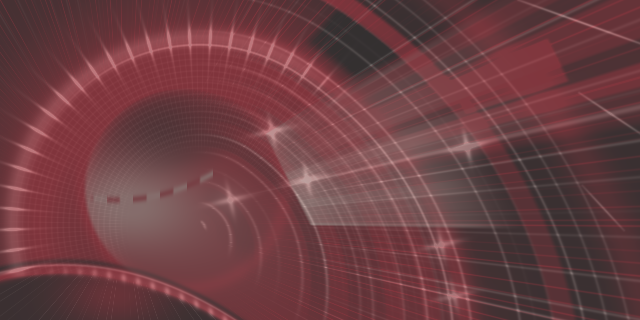
A WebGL 1 fragment shader for this background:

```glsl
precision highp float;
// A red light tunnel: a ticked glowing arch, a pale mouth and expanding arcs.
// Arcs are level lines of a widening polar radius; beams are a fan of angles
// about a vanishing point, both scattered with one-dimensional cellular noise.
uniform vec2 u_resolution;

#define ARCH_CENTER vec2(0.625, 0.297)
#define VANISH vec2(0.39, 0.305)
#define MOUTH_CENTER vec2(0.578, 0.414)
#define MOUTH_RADIUS 0.315
#define ARCH_RADIUS 0.585
#define ARCH_SPREAD 0.28
#define TICK_STEP 0.11
#define DARK vec3(0.205, 0.188, 0.19)
#define CRIMSON vec3(0.50, 0.205, 0.235)
#define PALE vec3(0.53, 0.45, 0.44)
#define GLOW vec3(0.30, 0.28, 0.27)

float hash(float n) { return fract(sin(n * 12.99) * 43758.5); }

float bell(float x, float width) { x /= width; return exp(-x * x); }

float band(float x, float low, float high, float soft) {
  return smoothstep(low - soft, low + soft, x) * (1.0 - smoothstep(high - soft, high + soft, x));
}

// One line of random place and strength in every unit cell.
float cellLines(float x, float width) {
  float cell = floor(x);
  return hash(cell + 7.3) * bell(fract(x) - 0.2 - 0.6 * hash(cell), width);
}

// Broad steps of random strength with softened joints.
float cellSteps(float x) {
  float cell = floor(x);
  return mix(hash(cell), hash(cell + 1.0), smoothstep(0.8, 1.0, fract(x)));
}

// Thin streak with tapering ends.
float streak(vec2 p, vec2 a, vec2 b) {
  vec2 s = b - a;
  float h = clamp(dot(p - a, s) / dot(s, s), 0.0, 1.0);
  return bell(length(p - a - s * h), 0.004) * (0.35 + 0.65 * sin(3.14 * h));
}

// Soft spark stretched along the beams.
float spark(vec2 p, vec2 center) {
  vec2 d = p - center;
  d = vec2(d.x + 0.22 * d.y, d.y - 0.22 * d.x);
  return bell(d.x, 0.06) * bell(d.y, 0.009) + bell(d.x, 0.008) * bell(d.y, 0.045)
    + 0.35 * bell(length(d), 0.045);
}

void main() {
  vec2 p = gl_FragCoord.xy / u_resolution.y;
  p.x *= 2.0 * u_resolution.y / u_resolution.x;

  // Widening arch radius and fan angle.
  vec2 d = p - ARCH_CENTER;
  float turn = atan(d.x, d.y);
  float over = max(turn - 0.6, 0.0);
  float rho = length(d) / (1.0 + ARCH_SPREAD * over * over);
  vec2 v = p - VANISH;
  float fan = atan(v.y, v.x);
  float reach = length(v);
  float right = smoothstep(0.85, 1.3, p.x);
  float arcSide = smoothstep(-0.2, 0.7, turn) * (1.0 - smoothstep(1.9, 2.5, turn));
  float beams = cellSteps(fan * 23.0);
  float fineBeams = cellLines(fan * 42.0, 0.09);
  float rays = cellLines(fan * 15.0 + 3.0, 0.05);
  float arcs = cellLines(rho * 19.0, 0.08);

  // Red wall, halo, arcs and the upper beams.
  float wall = 1.0 - smoothstep(0.48, 0.68, rho);
  float red = 0.07 + 0.68 * wall + 0.4 * bell(rho - 0.62, 0.15) * (1.0 - 0.7 * right);
  red += 0.16 * (1.0 - right) * smoothstep(0.1, 0.7, p.y);
  red += right * band(fan, 0.19, 0.54, 0.012) * (0.16 + 0.6 * beams);
  red += 0.75 * band(rho, 0.80, 0.855, 0.008) * smoothstep(-0.15, 0.15, turn) * (1.0 - 0.5 * smoothstep(0.7, 1.3, turn));
  red += arcSide * (0.35 * bell(rho - 0.60, 0.03) + 0.35 * bell(rho - 1.03, 0.06));
  red += 0.5 * band(fan, 0.308, 0.41, 0.004) * band(p.x + 0.5 * p.y, 1.78, 2.15, 0.01);
  red += 0.45 * fineBeams * smoothstep(0.3, 0.8, reach);
  red -= 0.4 * band(fan, 0.56, 0.78, 0.02) * band(rho, 0.66, 0.80, 0.02);
  red *= 1.0 - 0.35 * arcSide * wall * cellSteps(rho * 24.0);

  // Translucent panels between the beams.
  float edge = p.x - 0.828 - 0.5 * (0.583 - p.y);
  float panel = smoothstep(-0.006, 0.006, edge) * band(fan, -0.015, 0.56, 0.006);
  float pale = panel * (1.0 - smoothstep(0.62, 0.82, rho)) * mix(0.62, 0.16, smoothstep(0.1, 0.42, fan));
  pale *= 0.65 + 0.5 * beams;
  pale += 0.3 * panel * bell(edge, 0.12);
  pale += 0.35 * right * band(fan, 0.2, 0.53, 0.01) * cellSteps(fan * 31.0 + 9.0) * bell(rho - 0.7, 0.3);

  // Tunnel mouth: maroon vault above, pale floor below.
  float mouthDistance = length(p - MOUTH_CENTER);
  float mouth = 1.0 - smoothstep(MOUTH_RADIUS - 0.012, MOUTH_RADIUS + 0.006, mouthDistance);
  float railHeight = 0.375 + 0.95 * (p.x - 0.37) * (p.x - 0.37);
  float vault = mouth * smoothstep(-0.02, 0.10, p.y - railHeight);
  red -= vault * 0.58 * bell(length((p - vec2(0.50, 0.60)) * vec2(0.8, 1.0)), 0.17);
  float leftSeal = mix(mouth, 1.0, smoothstep(0.35, 0.6, p.x));
  pale += 0.85 * leftSeal * bell(length((p - vec2(0.39, 0.36)) * vec2(0.62, 1.0)), 0.14);
  pale += 0.22 * leftSeal * bell(length((p - vec2(0.65, 0.25)) * vec2(0.7, 1.0)), 0.2);
  red += 0.2 * bell(mouthDistance - MOUTH_RADIUS, 0.025) * (1.0 - right);

  // Dashed inner rail.
  float rail = bell(p.y - railHeight, 0.011) * band(p.x, 0.29, 0.68, 0.02);
  float dash = smoothstep(0.45, 0.55, fract(p.x * 12.0));
  pale = mix(pale, 0.15 + 0.8 * dash, rail * 0.8);

  // Bright arcs, rays, wall grid and arch ticks.
  float light = arcSide * (0.65 * arcs + 0.8 * arcs * rays) * (1.0 - smoothstep(0.85, 1.1, rho));
  light += 0.55 * rays * smoothstep(0.35, 0.9, reach) * (0.35 + 0.65 * right);
  light += 0.65 * bell(rho - 0.563, 0.004) * smoothstep(-1.2, 0.1, turn) * (1.0 - smoothstep(1.9, 2.4, turn));
  light += 0.5 * bell(fan - 0.22, 0.006) * smoothstep(0.3, 0.8, reach);
  float grid = bell(fract(rho * 55.0) - 0.5, 0.16) + bell(fract(turn * 28.0) - 0.5, 0.12);
  light += 0.09 * grid * wall * band(rho, 0.25, 0.6, 0.04) * (1.0 - smoothstep(1.6, 2.2, abs(turn)));
  float archFade = 1.0 - smoothstep(0.45, 1.0, turn);
  float tick = bell(fract(turn / TICK_STEP) - 0.5, 0.07);
  float archGap = rho - ARCH_RADIUS;
  light += archFade * (tick * (1.1 * bell(archGap, 0.035) + 0.25 * bell(archGap, 0.10)) + 0.4 * bell(archGap, 0.028));
  light += spark(p, vec2(1.46, 0.54)) + 0.7 * spark(p, vec2(0.72, 0.375));
  light += 0.8 * spark(p, vec2(0.96, 0.44)) + 0.8 * spark(p, vec2(0.85, 0.59));
  light += 0.7 * spark(p, vec2(1.38, 0.235)) + 0.6 * spark(p, vec2(1.42, 0.075));
  light += streak(p, vec2(1.62, 1.0), vec2(2.04, 0.85)) + 0.8 * streak(p, vec2(1.81, 0.71), vec2(2.02, 0.57));
  light += 0.6 * streak(p, vec2(1.82, 0.42), vec2(1.95, 0.28));

  // Foreground curb with lit studs over a dark ground.
  float curb = p.y - 0.172 + 0.6 * (p.x - 0.2) * (p.x - 0.2);
  float ground = 1.0 - smoothstep(-0.035, -0.015, curb);
  red = mix(red, 0.08 + 0.6 * bell(length((p - vec2(0.36, 0.08)) * vec2(0.6, 1.0)), 0.10), ground);
  pale *= 1.0 - ground;
  light *= 1.0 - ground;
  red -= 0.45 * bell(curb - 0.012, 0.009);
  red += 0.5 * bell(curb + 0.018, 0.015);
  float stud = bell(fract(p.x * 22.0) - 0.5, 0.2);
  light += 0.45 * bell(curb, 0.004) + bell(curb + 0.02, 0.013) * (0.15 + 0.7 * stud) * smoothstep(0.0, 0.45, p.x);
  light += 0.25 * ground * rays;

  // Blend the layers.
  vec3 color = mix(DARK, CRIMSON, clamp(red, 0.0, 1.0));
  color = mix(color, PALE, clamp(pale, 0.0, 0.9));
  color += GLOW * min(light, 1.1) * 0.85;
  gl_FragColor = vec4(min(color, vec3(0.74, 0.68, 0.66)), 1.0);
}
```
